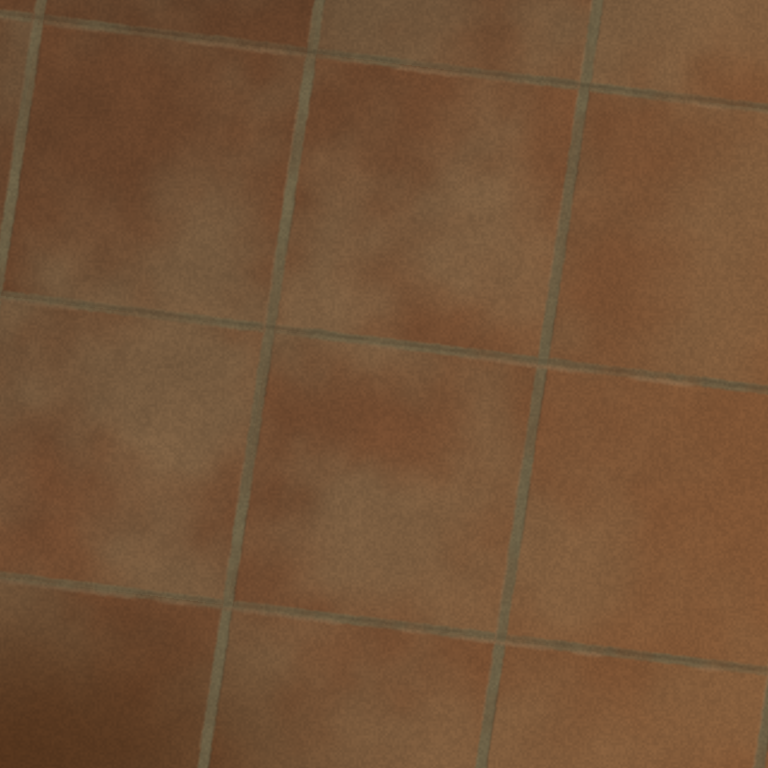
Write a WebGL 1 fragment shader that draws this texture.

```glsl
precision highp float;
// Worn terracotta floor tiles in a slightly tilted grid with greenish grout.
uniform vec2 u_resolution;

#define CORNER vec2(0.3510, 0.5715)   // one grid crossing
#define ACROSS vec2(0.3555, -0.0440)  // step to the next tile sideways
#define UPWARD vec2(0.0547, 0.3594)   // step to the next tile upward
#define GROUT_HALF vec2(0.0072, 0.0062) // half widths: upright, level joints
#define CLAY vec3(0.438, 0.288, 0.184)
#define TAN vec3(0.474, 0.364, 0.253)
#define OCHRE vec3(0.540, 0.362, 0.220)
#define UMBER vec3(0.325, 0.202, 0.110)
#define GROUT vec3(0.410, 0.366, 0.266)
#define RIM_LIGHT vec3(0.535, 0.410, 0.290)
#define GRAIN 0.070
#define TILE_VARIATION 0.05

float hash(vec2 p) {
  vec3 q = fract(vec3(p.xyx) * 0.1031);
  q += dot(q, q.yzx + 33.33);
  return fract((q.x + q.y) * q.z);
}

float noise(vec2 p) {
  vec2 i = floor(p), f = fract(p);
  f = f * f * (3.0 - 2.0 * f);
  return mix(mix(hash(i), hash(i + vec2(1.0, 0.0)), f.x),
             mix(hash(i + vec2(0.0, 1.0)), hash(i + vec2(1.0, 1.0)), f.x), f.y);
}

float fbm(vec2 p) {
  float sum = 0.0, amp = 0.5;
  for (int i = 0; i < 4; i++) {
    sum += amp * noise(p);
    p = mat2(1.6, 1.2, -1.2, 1.6) * p + 7.3;
    amp *= 0.5;
  }
  return sum / 0.9375;
}

float cross2(vec2 a, vec2 b) { return a.x * b.y - a.y * b.x; }

// Soft line of given half width around zero
float band(float d, float halfWidth, float soft) {
  return 1.0 - smoothstep(halfWidth - soft, halfWidth + soft, abs(d));
}

// Fired clay: cloudy mottling, different on each tile
vec3 tileColor(vec2 grid, float edge) {
  vec2 cell = floor(grid);
  float tone = hash(cell + 41.0);
  vec2 shift = 60.0 * vec2(hash(cell + 11.0), hash(cell + 23.0));
  float cloud = fbm(fract(grid) * 2.4 + shift);
  cloud += 0.12 * (tone - 0.5) - 0.06 * (1.0 - smoothstep(0.0, 0.08, edge));
  vec3 col = mix(CLAY, TAN, smoothstep(0.22, 0.74, cloud));
  col *= 0.93 + 0.14 * fbm(grid * 7.0 + shift);
  return col * (1.0 + TILE_VARIATION * (hash(cell + 71.0) - 0.5));
}

// Warm light to the lower right, shade at upper and lower left
vec3 roomLight(vec3 col, vec2 p) {
  float warm = smoothstep(0.45, 1.15, 0.8 * p.x + 0.35 * (1.0 - p.y));
  float shade = 1.0 - smoothstep(0.0, 0.45, length(p * vec2(0.75, 1.4)));
  col = mix(col, OCHRE, 0.65 * warm);
  col = mix(col, UMBER, 0.95 * shade);
  return col * (1.0 - 0.13 * smoothstep(-0.1, 0.9, p.y - p.x));
}

void main() {
  vec2 p = gl_FragCoord.xy / u_resolution;
  float pixel = 1.0 / min(u_resolution.x, u_resolution.y);
  float soft = max(0.0026, pixel);

  // Tilted grid coordinates, one unit per tile
  vec2 d = p - CORNER;
  float area = cross2(ACROSS, UPWARD);
  vec2 grid = vec2(cross2(d, UPWARD), cross2(ACROSS, d)) / area;

  // Signed distance to the nearest joints, with ragged edges
  vec2 joint = (grid - floor(grid + 0.5)) * area
             / vec2(length(UPWARD), length(ACROSS));
  vec2 wobble = vec2(noise(p * 60.0), noise(p * 60.0 + 19.0)) - 0.5;
  vec2 ragged = vec2(noise(p * 170.0 + 31.0), noise(p * 170.0 + 47.0)) - 0.5;
  vec2 line = joint + 0.0012 * wobble + 0.0016 * ragged;
  float edge = min(abs(joint.x), abs(joint.y));

  vec3 col = roomLight(tileColor(grid, edge), p);

  // Grout, worn and fainter along the level joints
  float wear = fbm(p * 16.0 + 3.0);
  float patches = smoothstep(0.30, 0.70, wear);
  float upright = (0.78 + 0.20 * patches) * band(line.x, GROUT_HALF.x, soft);
  float level = (0.40 + 0.40 * patches) * band(line.y - 0.001, GROUT_HALF.y, soft);
  vec3 groutColor = GROUT * (0.92 + 0.16 * wear);
  col = mix(col, groutColor, max(upright, level));

  // Pale rims left of and below the joints, patchy shade opposite
  vec2 chips = vec2(noise(p * 26.0 + 5.0), noise(p * 26.0 + 27.0));
  chips = smoothstep(0.25, 0.75, chips);
  vec2 rim = chips * vec2(0.7 * band(line.x + GROUT_HALF.x, 0.0018, soft),
                          band(line.y + GROUT_HALF.y - 0.001, 0.0028, soft));
  vec2 groove = vec2((1.0 - chips.x) * band(line.x - GROUT_HALF.x, 0.0016, soft),
                     (1.0 - 0.5 * chips.y) * band(line.y - 0.0025, 0.0026, soft));
  col *= 1.0 - 0.12 * max(groove.x, groove.y);
  col = mix(col, RIM_LIGHT * (0.84 + 0.2 * p.x), 0.65 * max(rim.x, rim.y));

  // Fine surface grain
  float grain = 0.7 * noise(p * 320.0) + 0.3 * noise(p * 150.0 + 9.0) - 0.5;
  col *= 1.0 + 2.0 * GRAIN * grain;

  gl_FragColor = vec4(col, 1.0);
}
```
